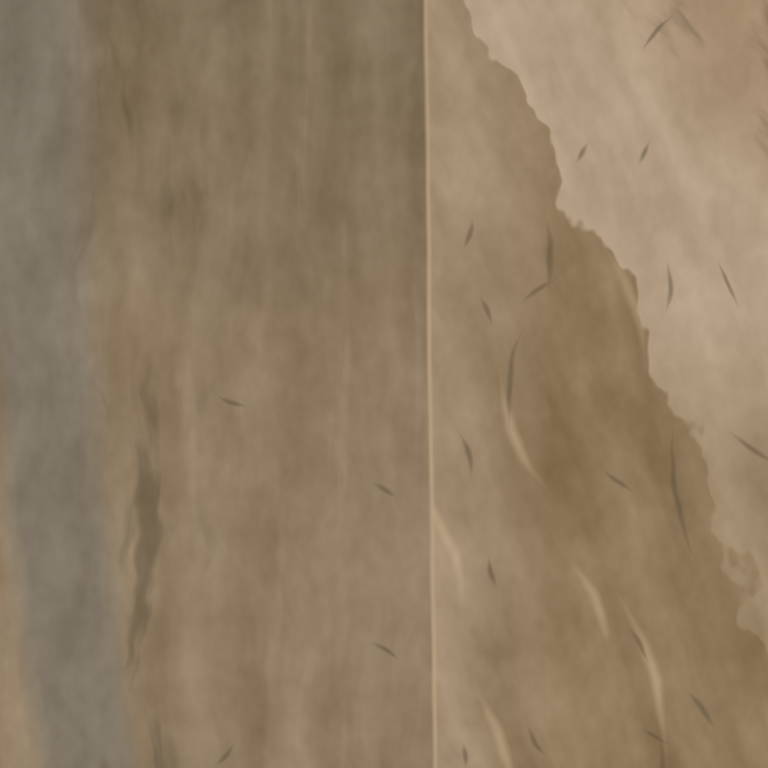
Write a WebGL 1 fragment shader that draws this texture.

```glsl
precision highp float;
// Two worn stone slabs meeting at a pale upright seam: the left one has vertical
// stains and a grey band, the right one slanting ridges and a ragged plaster patch.
// Stretched gradient noise makes the grain, a cell loop scatters cracks and ridges.
uniform vec2 u_resolution;

#define SEAM_X 0.566
#define SEAM_LEAN 0.012
#define SEAM_WIDTH 0.0036
#define GRAIN 0.075
#define MOTTLE 0.05
#define STAIN 0.62
#define CRACK 0.5
#define RIDGE 0.6
#define RAGGED 0.075
#define RIGHT_SLANT 0.38

const vec3 DARK = vec3(0.40, 0.345, 0.265);
const vec3 BROWN = vec3(0.535, 0.462, 0.365);
const vec3 TAN = vec3(0.59, 0.51, 0.41);
const vec3 GREY = vec3(0.495, 0.457, 0.40);
const vec3 PLASTER = vec3(0.715, 0.635, 0.535);
const vec3 PALE = vec3(0.74, 0.645, 0.52);

vec2 hash2(vec2 p) {
  vec3 q = fract(vec3(p.xyx) * vec3(0.1031, 0.1030, 0.0973));
  q += dot(q, q.yzx + 33.33);
  return fract((q.xx + q.yz) * q.zy);
}

float slope(vec2 cell, vec2 offset) {
  float a = 6.2832 * hash2(cell).x;
  return dot(vec2(cos(a), sin(a)), offset);
}

float gradientNoise(vec2 p) {
  vec2 i = floor(p), f = p - i, e = vec2(1.0, 0.0);
  vec2 u = f * f * f * (f * (f * 6.0 - 15.0) + 10.0);
  float low = mix(slope(i, f), slope(i + e.xy, f - e.xy), u.x);
  float high = mix(slope(i + e.yx, f - e.yx), slope(i + e.xx, f - e.xx), u.x);
  return mix(low, high, u.y) * 1.4;
}

float fbm(vec2 p) {
  float sum = 0.0, amp = 0.55;
  for (int i = 0; i < 4; i++) {
    sum += amp * gradientNoise(p);
    p = mat2(1.9, 0.3, -0.3, 1.9) * p + 17.3;
    amp *= 0.5;
  }
  return sum;
}

// Scattered tapered strokes; angle is measured from vertical, sizes in cells.
float strokes(vec2 p, float cells, float density, float angle, float spread,
              float reach, float width) {
  vec2 q = p * cells, id = floor(q);
  float mark = 0.0;
  for (int y = -1; y <= 1; y++) {
    for (int x = -1; x <= 1; x++) {
      vec2 cell = id + vec2(float(x), float(y));
      vec2 r = hash2(cell + 11.7 * cells), s = hash2(cell + 53.1);
      float a = angle + (s.x - 0.5) * spread;
      vec2 dir = vec2(sin(a), -cos(a)), d = q - cell - 0.15 - 0.7 * r;
      float along = dot(d, dir);
      float across = dot(d, vec2(-dir.y, dir.x)) + (s.y - 0.5) * along * along;
      float taper = 1.0 - smoothstep(0.1, 1.0, abs(along) / (reach * (0.45 + 0.55 * r.y)));
      float body = 1.0 - smoothstep(0.0, width * (0.4 + taper), abs(across));
      mark = max(mark, body * taper * step(fract(r.x * 7.0 + s.y), density));
    }
  }
  return mark;
}

vec3 leftSlab(vec2 p, vec2 warp) {
  float t = 1.0 - p.y;
  float grain = fbm(vec2(p.x * 17.0 + warp.x * 0.8, p.y * 2.4));
  vec3 col = mix(BROWN * 0.93, mix(BROWN, TAN, 0.4), smoothstep(0.0, 0.5, t + 0.15 * warp.y));
  col += GRAIN * grain;
  // grey band drifting right towards the foot
  float x = p.x - 0.035 - 0.085 * t * t + 0.012 * warp.x;
  float band = smoothstep(-0.085, -0.035, x) * (1.0 - smoothstep(0.035, 0.075 + 0.05 * p.y, x));
  col = mix(col, GREY + 0.05 * grain, 0.9 * band);
  // dark streaky stains beside the band
  float zone = smoothstep(0.07, 0.15, p.x) * (1.0 - smoothstep(0.20, 0.32, p.x));
  float stain = smoothstep(0.05, 0.5, fbm(vec2(p.x * 21.0 + t * 0.8 + warp.y, p.y * 4.5 + 3.0)));
  col = mix(col, DARK, STAIN * stain * zone);
  float wisp = smoothstep(0.2, 0.6, fbm(vec2(p.x * 26.0 + 9.0, p.y * 3.0)));
  return mix(col, PLASTER, 0.22 * wisp * (1.0 - band));
}

vec3 rightSlab(vec2 p, vec2 warp) {
  float t = 1.0 - p.y;
  vec2 q = vec2(p.x - RIGHT_SLANT * t, t);
  float grain = fbm(q * vec2(15.0, 3.0) + 0.5 * warp);
  vec3 col = mix(TAN * 1.05, BROWN * vec3(1.03, 1.0, 0.95), smoothstep(0.58, 0.74, p.x + 0.03 * warp.x));
  col += GRAIN * 1.1 * grain;
  float ridge = strokes(p + 0.012 * warp, 5.5, 0.5, 0.33, 0.25, 0.85, 0.045);
  col = mix(col, PALE, RIDGE * ridge * smoothstep(0.15, 0.5, t));
  // plaster patch with a torn edge, fading towards the foot
  float edge = p.x - 0.6 - 0.6 * t + 0.15 * t * t;
  edge += RAGGED * fbm(p * vec2(13.0, 9.0)) + 0.03 * warp.y;
  float patchMask = smoothstep(-0.004, 0.007, edge) * mix(1.0, 0.4, smoothstep(0.4, 0.65, t));
  col = mix(col, PLASTER + 0.07 * grain, 0.9 * patchMask);
  // rough brown grain in the upper corner
  float corner = smoothstep(-0.06, 0.16, p.x - 0.79 - 0.8 * t + 0.05 * warp.x);
  float rough = fbm(vec2(dot(p, vec2(0.76, 0.65)) * 28.0, dot(p, vec2(0.65, -0.76)) * 8.0));
  col = mix(col, TAN * vec3(1.04, 0.98, 0.94), 0.65 * corner);
  return mix(col, DARK, 0.65 * corner * smoothstep(0.05, 0.55, rough));
}

void main() {
  vec2 p = gl_FragCoord.xy / u_resolution;
  vec2 warp = vec2(fbm(p * 5.0), fbm(p * 5.0 + 31.0));
  float seam = p.x - SEAM_X + SEAM_LEAN * p.y - 0.002 * warp.x;
  float side = smoothstep(-0.003, 0.003, seam);
  vec3 col = mix(leftSlab(p, warp), rightSlab(p, warp), side);
  // soft mottling and fine tooth over both slabs
  col += MOTTLE * fbm(p * 9.0 + 4.0) + 0.5 * MOTTLE * fbm(p * vec2(55.0, 38.0));
  // short dark cracks, denser on the right
  vec2 bent = p + 0.02 * warp;
  float cracks = strokes(bent, 9.0, mix(0.16, 0.34, side), 0.3, 2.6, 0.4, 0.035);
  float longCracks = strokes(bent + 0.37, 5.0, 0.3, 0.1, 0.8, 0.6, 0.025) * side;
  col = mix(col, DARK * 0.9, CRACK * max(cracks, longCracks));
  // pale seam line with a faint glow
  float line = 1.0 - smoothstep(0.0, SEAM_WIDTH * 1.5, abs(seam));
  float glow = exp(-abs(seam) / 0.012) * side;
  col = mix(col, PALE, line * (0.6 + 0.3 * warp.y) + 0.12 * glow);
  gl_FragColor = vec4(clamp(col, 0.0, 1.0), 1.0);
}
```
